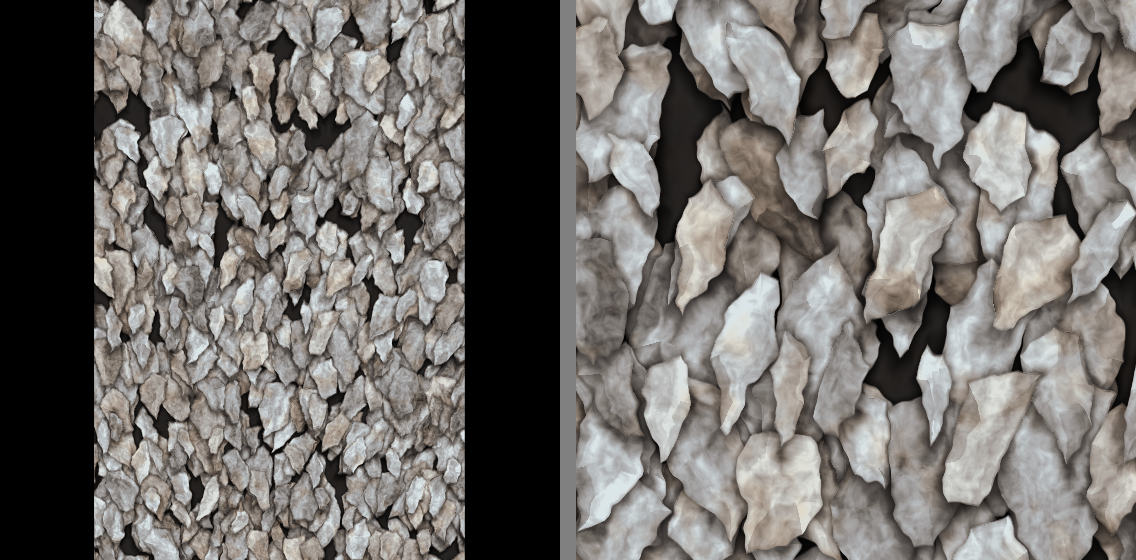
Left, the full canvas; right, a detail of the centre.
This texture is drawn by a WebGL 2 fragment shader. Its source:

```glsl
#version 300 es
precision highp float;

#define PANEL_CENTER 0.499
#define PANEL_HALF 0.331
#define CELL vec2(0.055, 0.083)
#define STONE_HALF vec2(0.034, 0.062)
#define TILT 0.95
#define SIDES 7
#define LAYERS 3
#define ROUGHNESS 0.007
#define FACET_CONTRAST 0.34
#define GRAIN_CONTRAST 0.62
#define SHADOW_WIDTH 0.011
#define STAIN 0.75

uniform vec2 u_resolution;
out vec4 fragColor;

float hash(vec2 p) {
    vec3 q = fract(p.xyx * 0.1031);
    q += dot(q, q.yzx + 33.33);
    return fract((q.x + q.y) * q.z);
}

float noise(vec2 p) {
    vec2 i = floor(p), f = fract(p);
    f = f * f * (3.0 - 2.0 * f);
    return mix(mix(hash(i), hash(i + vec2(1, 0)), f.x),
               mix(hash(i + vec2(0, 1)), hash(i + vec2(1, 1)), f.x), f.y);
}

float fbm(vec2 p) {
    float sum = 0.0, amp = 0.53;
    for (int i = 0; i < 4; i++) {
        sum += amp * noise(p);
        p = mat2(1.6, 1.2, -1.2, 1.6) * p + 17.3;
        amp *= 0.5;
    }
    return sum;
}

mat2 rotation(float a) {
    float c = cos(a), s = sin(a);
    return mat2(c, s, -s, c);
}

// Convex chipped stone: x = signed distance, y = facet brightness
vec2 stone(vec2 p, vec2 id) {
    float dist = -10.0, facet = 0.0, bevel = 0.0;
    for (int i = 0; i < SIDES; i++) {
        vec2 key = id + float(i) * vec2(7.0, 13.0);
        float a = (float(i) + 0.8 * hash(key)) * 6.28318 / float(SIDES);
        vec2 n = vec2(cos(a), sin(a));
        float e = dot(p, n) - mix(0.68, 1.0, hash(key + 3.0));
        if (e > dist) {
            dist = e;
            facet = hash(key + 5.0) - 0.55 + 0.15 * n.y;
            bevel = mix(0.06, 0.5, hash(key + 9.0));
        }
    }
    // A ridge splits the top face into two tones
    vec2 ridgeDir = rotation(hash(id + 21.0) * 6.28318) * vec2(1, 0);
    float ridge = smoothstep(-0.04, 0.04, dot(p, ridgeDir) - 0.15);
    float top = (hash(id + 23.0) - 0.5) * ridge;
    return vec2(dist, mix(top, facet, smoothstep(bevel + 0.03, bevel - 0.03, -dist)));
}

vec3 palette(float t) {
    vec3 c = mix(vec3(0.0), vec3(0.29, 0.27, 0.26), clamp(t * 5.0, 0.0, 1.0));
    c = mix(c, vec3(0.49, 0.47, 0.45), clamp(t * 5.0 - 1.0, 0.0, 1.0));
    c = mix(c, vec3(0.63, 0.62, 0.62), clamp(t * 5.0 - 2.0, 0.0, 1.0));
    c = mix(c, vec3(0.73, 0.75, 0.76), clamp(t * 5.0 - 3.0, 0.0, 1.0));
    return mix(c, vec3(0.86, 0.90, 0.91), clamp(t * 5.0 - 4.0, 0.0, 1.0));
}

void main() {
    vec2 uv = gl_FragCoord.xy / u_resolution;
    float px = 1.0 / u_resolution.y;

    // Stones shrink towards the bottom; noise roughens their outlines
    vec2 q = vec2((uv.x - 0.5) * mix(1.2, 0.84, uv.y), uv.y * (1.2 - 0.18 * uv.y));
    q += ROUGHNESS * (vec2(noise(uv * 55.0), noise(uv * 55.0 + 40.0)) - 0.5);
    q += 0.5 * ROUGHNESS * (vec2(noise(uv * 150.0), noise(uv * 150.0 + 70.0)) - 0.5);

    vec2 shade = vec2(0.1, 0.0);   // tone, warmth
    vec2 grainPos = q;

    // Layers from deep to top, rows from bottom to top
    for (int layer = 0; layer < LAYERS; layer++) {
        float level = float(layer);
        float scale = layer == 2 ? 0.72 : 1.0;
        vec2 cell = CELL * scale;
        vec2 shifted = q + level * vec2(0.327, 0.541);
        vec2 home = floor(shifted / cell);
        for (int j = -2; j <= 2; j++)
        for (int i = -2; i <= 2; i++) {
            vec2 index = home + vec2(i, j);
            vec2 id = index + 100.0 + level * 57.0;
            if (hash(id + 31.0) > 1.0 - 0.24 * level) continue;
            vec2 jitter = vec2(hash(id + 1.0), hash(id + 2.0)) - 0.5;
            vec2 offset = shifted - (index + 0.5 + 0.7 * jitter) * cell;
            vec2 local = rotation((hash(id + 4.0) - 0.45) * TILT) * offset;
            float grow = hash(id + 6.0);
            vec2 size = STONE_HALF * scale * mix(0.72, 1.25, grow * grow);
            size.x *= mix(0.7, 1.15, hash(id + 8.0));
            vec2 p = local / size;
            if (dot(p, p) > 2.6) continue;
            p.x /= 1.0 + 0.25 * p.y;

            vec2 s = stone(p, id);
            float d = s.x * size.x;
            float reach = SHADOW_WIDTH * mix(1.0, 0.35, smoothstep(-0.6, 0.6, p.y));
            shade.x *= mix(0.28, 1.0, smoothstep(-0.002, reach, d));

            float tone = 0.71 + 0.34 * (hash(id + 11.0) - 0.5) + FACET_CONTRAST * s.y;
            tone -= 0.12 * smoothstep(-0.1, 0.0, s.x) + 0.06 * (1.0 - 0.5 * level);
            float warmth = smoothstep(0.45, 1.0, hash(id + 14.0));
            shade = mix(shade, vec2(tone, warmth), clamp(0.5 - d / (1.4 * px), 0.0, 1.0));
            if (d < 0.0) grainPos = local + id * 0.37;
        }
    }

    // Mineral streaks, fine grain and rusty stains in each stone's own frame
    float streaks = fbm(grainPos * vec2(110.0, 42.0)) - 0.5;
    float grain = fbm(grainPos * 230.0) - 0.5;
    float stain = smoothstep(0.5, 0.78, fbm(grainPos * 34.0 + 9.0));
    float lit = smoothstep(0.05, 0.5, shade.x);
    float tone = shade.x + lit * (GRAIN_CONTRAST * (streaks + 0.6 * grain) - 0.08 * stain);
    float warmth = clamp(0.6 * shade.y + STAIN * stain, 0.0, 1.0);
    vec3 color = palette(tone) * mix(vec3(1.0), vec3(1.02, 0.94, 0.86), warmth);

    // Black side bars
    float panel = clamp((PANEL_HALF - abs(uv.x - PANEL_CENTER)) * u_resolution.x + 0.5, 0.0, 1.0);
    fragColor = vec4(color * panel, 1.0);
}
```
